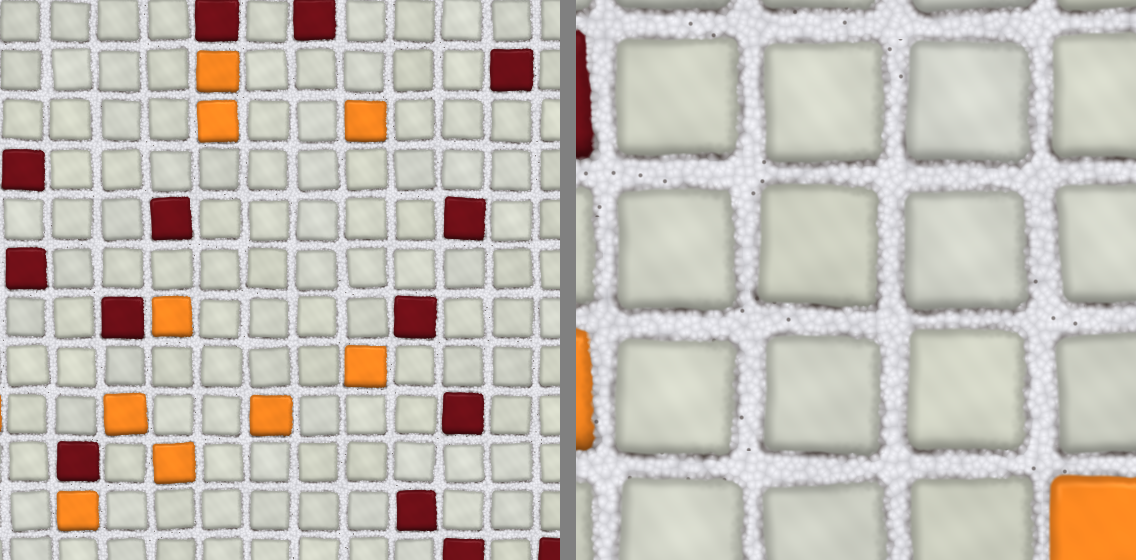
Left, the full canvas; right, a detail of the centre.
Give the GLSL for this texture, as a three.js fragment shader.

```glsl
// Hand-set grid of glazed pale tiles with scattered red and orange ones in rough white grout.
varying vec2 vUv;

const float PI = 3.14159;
const vec3 GROUT = vec3(0.87, 0.87, 0.89);
const vec3 CREVICE = vec3(0.27, 0.23, 0.21);
const vec3 PALE = vec3(0.81, 0.82, 0.785);
const vec3 RED = vec3(0.43, 0.06, 0.09);
const vec3 ORANGE = vec3(0.98, 0.53, 0.13);

float hash(vec2 p) {
  return fract(sin(dot(p, vec2(127.1, 311.7))) * 43758.5);
}

vec2 hash2(vec2 p) {
  return vec2(hash(p), hash(p + 37.3));
}

// Distance to the nearest of the jittered points, one per unit cell
float cellular(vec2 p) {
  vec2 base = floor(p);
  float nearest = 2.0;
  for (int y = -1; y <= 1; y++) {
    for (int x = -1; x <= 1; x++) {
      vec2 c = base + vec2(float(x), float(y));
      nearest = min(nearest, length(c + hash2(c) - p));
    }
  }
  return nearest;
}

// Layered sines, roughly -1 to 1
float waves(vec2 p, float phase) {
  return 0.5 * sin(p.x * 7.0 + 3.0 * p.y + phase)
       + 0.3 * sin(p.y * 13.0 - 5.0 * p.x + phase * 1.7)
       + 0.2 * sin(p.x * 23.0 + 17.0 * p.y + phase * 2.3);
}

float roundedBox(vec2 p, vec2 halfSize, float radius) {
  vec2 e = abs(p) - halfSize + radius;
  return length(max(e, 0.0)) + min(max(e.x, e.y), 0.0) - radius;
}

vec2 rotate(vec2 p, float angle) {
  float c = cos(angle), s = sin(angle);
  return vec2(c * p.x - s * p.y, s * p.x + c * p.y);
}

// Slightly skewed, bowed grid; tile centres fall on whole numbers, rows count down
vec2 gridPosition(vec2 uv) {
  float down = 1.0 - uv.y;
  float column = (uv.x - 0.0365 - 0.018 * down) / (0.0878 - 0.0018 * down);
  float row = (down - 0.035 - 0.008 * sin(PI * down)) / 0.0874;
  return vec2(column, row);
}

// 0 pale, 1 red, 2 orange; accents thin out toward the right
float tileKind(vec2 id) {
  float chance = mix(0.30, 0.10, smoothstep(3.0, 6.0, id.x));
  float accent = step(hash(id + 5.7), chance);
  return accent * (1.0 + step(0.58, hash(id + 71.9)));
}

vec3 groutColor(vec2 g, float grain) {
  vec3 color = GROUT + 0.16 * (0.45 - grain) + 0.02 * waves(g, 1.0);
  float pit = smoothstep(0.10, 0.03, cellular(g * 5.0)) * step(0.8, hash(floor(g * 2.5)));
  return mix(color, CREVICE, 0.6 * pit);
}

// Domed glaze: soft upper sheen, darker rim and lower lip
vec3 glazeColor(vec2 q, float d, vec2 id, float kind) {
  float accent = step(0.5, kind);
  vec3 base = mix(PALE, mix(RED, ORANGE, step(1.5, kind)), accent);
  base *= 0.97 + 0.06 * hash(id + 13.1);
  base.b -= 0.025 * hash(id + 29.0) * (1.0 - accent);
  float phase = 6.0 * hash(id);
  float rim = smoothstep(-0.10, 0.0, d);
  float lip = smoothstep(-0.24, -0.43, q.y);
  float sheen = smoothstep(0.35, 0.0, length(q - vec2(-0.04, 0.08)));
  vec3 color = base * (1.0 + 0.035 * waves(q * 1.3, phase) + 0.04 * sheen);
  color *= 1.0 - 0.20 * rim - mix(0.14, 0.30, accent) * lip;
  // Thin reflection along the top edge of the coloured tiles
  float glint = smoothstep(0.035, 0.0, abs(d + 0.065)) * smoothstep(0.20, 0.38, q.y);
  return color + glint * mix(0.03, 0.12, accent) * (0.6 + 0.4 * waves(q, phase));
}

void main() {
  vec2 g = gridPosition(vUv);
  vec2 id = floor(g + 0.5);
  vec2 q = (g - id) * vec2(1.0, -1.0);
  float kind = tileKind(id);
  float accent = step(0.5, kind);
  float grain = cellular(g * 17.0);

  // Each tile is set a little off centre, turned and resized
  q -= (hash2(id + 3.0) - 0.5) * 0.055;
  q = rotate(q, (hash(id + 47.0) - 0.5) * 0.11);
  vec2 halfSize = vec2(0.41, 0.405) + 0.02 * accent + (hash2(id + 8.0) - 0.5) * 0.03;
  float phase = 6.0 * hash(id + 19.0);
  float d = roundedBox(q, halfSize, 0.09) + 0.013 * waves(q, phase);
  d += 0.025 * (0.5 - grain) * smoothstep(-0.1, 0.35, q.x);

  // Broken crevice line around the tile, heaviest underneath
  float ragged = clamp(0.55 + 0.35 * waves(q * 2.0, phase) + 0.5 * (grain - 0.4), 0.0, 1.0);
  float under = smoothstep(-0.25, -0.42, q.y);
  float crevice = smoothstep(0.06, 0.0, d) * ragged * mix(0.50, 0.95, under);

  vec3 color = mix(groutColor(g, grain), CREVICE, crevice);
  color = mix(color, glazeColor(q, d, id, kind), smoothstep(0.012, -0.016, d));
  gl_FragColor = vec4(clamp(color, 0.0, 1.0), 1.0);
}
```
